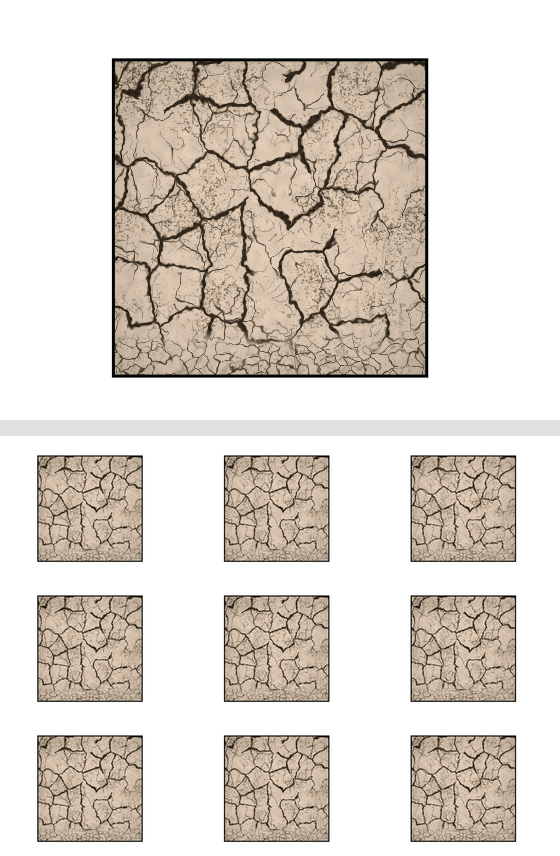
Top: one tile. Bottom: repeated 3 by 3.
Give the GLSL for this texture, as a Shadertoy shader.

```glsl
// Dry cracked earth in a thin black frame on a white ground.
// Warped Voronoi borders of several sizes give the cracks; each border draws
// its own width. Wrapping gradient noise gives stains, grain and ragged rims.

const vec3 PAPER = vec3(1.0);
const vec3 FRAME_BLACK = vec3(0.02, 0.015, 0.015);
const vec3 LIGHT_CLAY = vec3(0.865, 0.785, 0.70);
const vec3 STAINED_CLAY = vec3(0.68, 0.605, 0.515);
const vec3 BROWN_GRIT = vec3(0.45, 0.39, 0.31);
const vec3 DEEP_CRACK = vec3(0.19, 0.15, 0.105);

const vec2 FRAME_CENTER = vec2(0.643, 0.481);   // in canvas heights
const vec2 FRAME_HALF = vec2(0.3767, 0.380);
const float FRAME_WIDTH = 0.0072;
const uint HASH_STEP = 1664525u;

vec2 hash2(vec2 cell) {
    uvec2 v = uvec2(ivec2(cell)) * HASH_STEP + 101390u;
    v.x += v.y * HASH_STEP;
    v.y += v.x * HASH_STEP;
    v ^= v >> 16u;
    v.x += v.y * HASH_STEP;
    v.y += v.x * HASH_STEP;
    v ^= v >> 16u;
    return vec2(v & 0xffffu) / 65536.0;
}

float cornerSlope(vec2 cell, vec2 offset, vec2 period) {
    float angle = 6.2832 * hash2(mod(cell, period) + 37.0).x;
    return dot(vec2(cos(angle), sin(angle)), offset);
}

// Gradient noise over the unit square, repeating after "period" cells.
float gradientNoise(vec2 q, vec2 period) {
    vec2 p = q * period, i = floor(p), f = p - i;
    vec2 u = f * f * f * (f * (f * 6.0 - 15.0) + 10.0);
    vec2 e = vec2(1.0, 0.0);
    float low = mix(cornerSlope(i, f, period), cornerSlope(i + e, f - e, period), u.x);
    float high = mix(cornerSlope(i + e.yx, f - e.yx, period),
                     cornerSlope(i + 1.0, f - 1.0, period), u.x);
    return mix(low, high, u.y);
}

float fbm(vec2 q, vec2 period) {
    float sum = 0.0, amplitude = 1.0;
    for (int k = 0; k < 4; k++) {
        sum += amplitude * gradientNoise(q, period);
        period *= 2.0;
        amplitude *= 0.5;
    }
    return sum;
}

// Signed distance to the cracks; a share "closed" of the borders has none.
float crackDistance(vec2 q, vec2 period, float width, float closed, float seed) {
    vec2 p = q * period, home = floor(p), f = p - home;
    vec2 nearCell = vec2(0.0), nearPoint = vec2(0.0);
    float best = 9.0;
    for (int j = -1; j <= 1; j++)
    for (int i = -1; i <= 1; i++) {
        vec2 g = vec2(i, j);
        vec2 r = g + 0.08 + 0.84 * hash2(mod(home + g, period) + seed) - f;
        if (dot(r, r) < best) { best = dot(r, r); nearCell = g; nearPoint = r; }
    }
    float nearId = hash2(mod(home + nearCell, period) + seed + 71.0).y;
    float sd = 9.0;
    for (int j = -2; j <= 2; j++)
    for (int i = -2; i <= 2; i++) {
        vec2 g = nearCell + vec2(i, j);
        vec2 cell = mod(home + g, period) + seed;
        vec2 r = g + 0.08 + 0.84 * hash2(cell) - f;
        vec2 across = r - nearPoint;
        if (dot(across, across) < 0.0001) continue;
        float strength = (fract(nearId + hash2(cell + 71.0).y) - closed) / (1.0 - closed);
        float openness = strength > 0.0 ? mix(0.35, 1.0, strength) : -20.0;
        float border = dot(0.5 * (nearPoint + r), normalize(across)) / period.x;
        sd = min(sd, border - width * openness);
    }
    return sd;
}

float inkBelow(float sd, float blur) {
    return 1.0 - smoothstep(-blur, blur, sd);
}

vec3 clayColor(vec2 q, float band) {
    float patches = fbm(q, vec2(5.0));
    float rough = smoothstep(0.0, 0.5, patches + 0.3 * band);
    float grain = gradientNoise(q, vec2(150.0)) + 0.7 * gradientNoise(q, vec2(64.0));
    float stain = 0.35 * patches + grain * (0.5 + 0.6 * rough) + 0.12 * band;
    vec3 clay = mix(LIGHT_CLAY, STAINED_CLAY, smoothstep(0.03, 0.48, stain));
    clay = mix(clay, BROWN_GRIT, 0.75 * smoothstep(0.38, 0.75, stain));
    return clay * (1.0 + 0.07 * gradientNoise(q, vec2(28.0)));
}

vec3 crackedEarth(vec2 q, float pixel) {
    // Ragged coordinates shared by all cracks
    vec2 warp = vec2(fbm(q, vec2(9.0)), fbm(q + 0.37, vec2(9.0)));
    vec2 jitter = vec2(gradientNoise(q, vec2(70.0)), gradientNoise(q + 0.53, vec2(70.0)));
    vec2 w = q + 0.028 * warp + 0.006 * jitter;

    // Small crumbled plates fill the lowest strip
    float strip = 1.0 - smoothstep(0.09, 0.15, q.y + 0.05 * warp.x);
    float band = exp(-pow((q.y - 0.16) / 0.07, 2.0)) * smoothstep(0.2, 0.8, q.x);
    float major = crackDistance(w, vec2(7.0, 6.0), 0.0062, 0.13, 5.0);
    float medium = crackDistance(w, vec2(14.0, 12.0), 0.0024, 0.42, 23.0);
    float fine = crackDistance(w, vec2(33.0, 30.0), 0.0010, 0.40, 49.0);
    float plates = crackDistance(w, vec2(24.0, 28.0), 0.0024, 0.12, 87.0);

    float fineMask = smoothstep(-0.15, 0.3, gradientNoise(q, vec2(12.0)));
    float mediumMask = smoothstep(-0.35, 0.05, gradientNoise(q + 0.21, vec2(9.0)));
    float blur = 0.75 * pixel;
    float cracks = inkBelow(major, blur) * (1.0 - 0.85 * strip);
    cracks = max(cracks, 0.88 * mediumMask * inkBelow(medium, blur) * (1.0 - strip));
    cracks = max(cracks, 0.62 * fineMask * inkBelow(fine, blur));
    cracks = max(cracks, 0.85 * strip * inkBelow(plates, blur));

    // Clay, worn rims, then the dark gaps
    vec3 color = clayColor(q, band);
    float rim = inkBelow(major - 0.0015, 0.003) * (1.0 - strip);
    color = mix(color, BROWN_GRIT, 0.6 * rim);
    color = mix(color, DEEP_CRACK * (1.0 + 0.5 * jitter.x), cracks);
    vec2 edge = 2.0 * q - 1.0;
    return color * (1.0 - 0.09 * dot(edge * edge, edge * edge));
}

void mainImage(out vec4 fragColor, in vec2 fragCoord) {
    vec2 p = fragCoord / iResolution.xy * vec2(4.0 / 3.0, 1.0) - FRAME_CENTER;
    float pixel = 1.0 / iResolution.y;
    vec2 inset = abs(p) - FRAME_HALF;
    float box = max(inset.x, inset.y);

    vec3 color = PAPER;
    if (box < pixel) {
        vec2 q = 0.5 + 0.5 * p / FRAME_HALF;
        vec3 earth = crackedEarth(q, 0.5 * pixel / FRAME_HALF.x);
        color = mix(FRAME_BLACK, earth, inkBelow(box + FRAME_WIDTH, 0.6 * pixel));
        color = mix(PAPER, color, inkBelow(box, 0.6 * pixel));
    }
    fragColor = vec4(color, 1.0);
}
```
